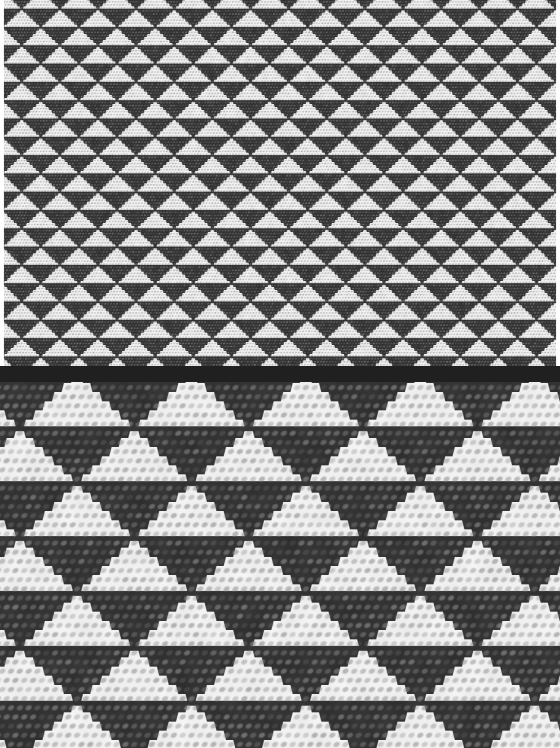
Top: the whole. Bottom: its middle third, enlarged.
Write a Shadertoy shader that draws this pattern.

```glsl
// Woven cloth of staggered light and dark triangles with a fine diagonal stitch.
#define ROWS 20.0            // triangle rows over the height
#define PERIOD 0.1042        // triangle width, in canvas heights
#define OFFSET vec2(0.568, 0.518) // pattern start, in repeats
#define MARGIN 0.0108        // pale side border, in canvas heights
#define STITCHES vec2(13.0, 6.0)  // stitches per triangle
#define SEAM 0.045           // half width of the dark row line, in rows
#define STEPPING 0.75        // how stepped the slanted edges are
#define LIGHT vec2(0.94, 0.70)    // light yarn: face, gap
#define DARK vec2(0.20, 0.43)     // dark yarn: face, fleck
#define WEAR 0.035           // slow tone variation
#define SAMPLES 3            // samples per pixel side

float hash(vec2 p) {
    vec3 q = fract(vec3(p.xyx) * 0.1031);
    q += dot(q, q.yzx + 33.33);
    return fract((q.x + q.y) * q.z);
}

float cornerSlope(vec2 cell, vec2 offset) {
    float angle = 6.2832 * hash(cell);
    return dot(vec2(cos(angle), sin(angle)), offset);
}

float gradientNoise(vec2 p) {
    vec2 i = floor(p), f = fract(p);
    vec2 u = f * f * f * (f * (f * 6.0 - 15.0) + 10.0);
    vec2 e = vec2(1.0, 0.0);
    float low = mix(cornerSlope(i, f), cornerSlope(i + e, f - e), u.x);
    float high = mix(cornerSlope(i + e.yx, f - e.yx), cornerSlope(i + 1.0, f - 1.0), u.x);
    return mix(low, high, u.y);
}

// Soft slanted dash in each stitch cell; x is its strength, y a random value.
vec2 stitch(vec2 p) {
    float line = floor(p.y);
    vec2 cell = vec2(floor(p.x + 0.5 * line), line);
    vec2 f = fract(vec2(p.x + 0.5 * line, p.y)) - 0.5;
    float d = length(vec2(f.x + 0.35 * f.y, f.y * 1.2));
    return vec2(1.0 - smoothstep(0.18, 0.48, d), hash(cell));
}

// Cloth tone at p, measured in canvas heights from the upper left.
float cloth(vec2 p, float pixel) {
    vec2 g = vec2(p.x / PERIOD, p.y * ROWS) - OFFSET;
    float row = floor(g.y);
    float v = fract(g.y);
    float soft = 0.35 * pixel * ROWS;

    // Upright light triangle, shifted half a repeat on every other row
    float stepped = (floor(v * STITCHES.y) + 0.5) / STITCHES.y;
    float fromApex = abs(fract(g.x + 0.5 * row + 0.5) - 0.5);
    float inside = 0.5 * mix(v, stepped, STEPPING) - fromApex;
    float light = smoothstep(-soft, soft, inside * PERIOD * ROWS * 0.707);

    // Dark thread along each row boundary
    float seam = min(v, 1.0 - v);
    light *= smoothstep(SEAM - soft, SEAM + soft, seam);

    // Yarn texture
    vec2 s = stitch(g * STITCHES);
    float lightTone = mix(LIGHT.x, LIGHT.y, s.x * (0.55 + 0.45 * s.y));
    float darkTone = mix(DARK.x, DARK.y, s.x * (0.25 + 0.75 * s.y));
    float wear = WEAR * gradientNoise(p * 60.0);
    return mix(darkTone, lightTone, light) + wear;
}

void mainImage(out vec4 fragColor, in vec2 fragCoord) {
    float pixel = 1.0 / iResolution.y;
    float width = iResolution.x * pixel;
    float tone = 0.0;

    // Average several samples so the fine weave stays smooth
    for (int j = 0; j < SAMPLES; j++) {
        for (int i = 0; i < SAMPLES; i++) {
            vec2 jitter = (vec2(i, j) + 0.5) / float(SAMPLES) - 0.5;
            vec2 p = (fragCoord + jitter) * pixel;
            p.y = 1.0 - p.y;
            float border = min(p.x, width - p.x) - MARGIN;
            float cover = smoothstep(-0.3 * pixel, 0.3 * pixel, border);
            tone += mix(1.0, cloth(p, pixel), cover);
        }
    }
    fragColor = vec4(vec3(tone / float(SAMPLES * SAMPLES)), 1.0);
}
```
